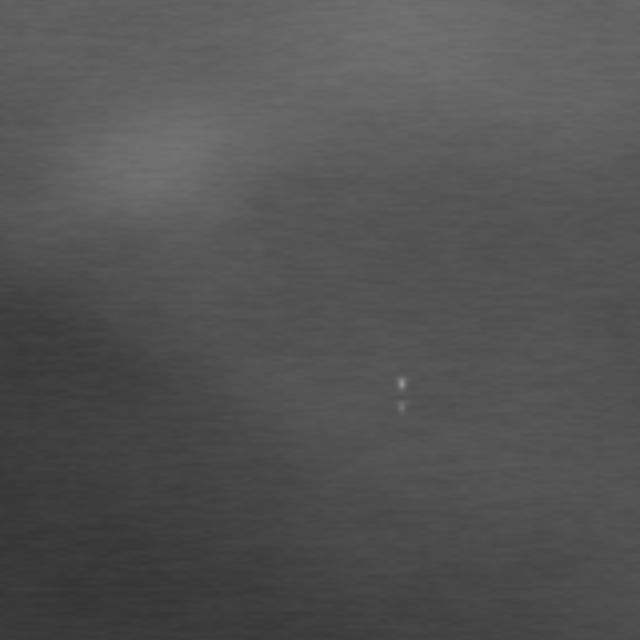
Write a Shadertoy shader that draws this texture.

```glsl
// Dim grey overcast sky with soft cloud banks, fine horizontal grain and two faint glints.
#define SHADOW_GREY 0.228
#define MIDDLE_GREY 0.325
#define CLOUD_WARP 0.09
#define CLOUD_CONTRAST 0.045
#define GRAIN_CONTRAST 0.030
#define STREAK_CONTRAST 0.014
#define GRAIN_SCALE vec2(62.0, 190.0)
#define STREAK_SCALE vec2(14.0, 150.0)
#define GLINT_POS vec2(0.628, 0.400)
#define GLINT_GAP 0.037

float hash(vec2 p) {
    vec3 q = fract(vec3(p.xyx) * 0.1031);
    q += dot(q, q.yzx + 33.33);
    return fract((q.x + q.y) * q.z);
}

float valueNoise(vec2 p) {
    vec2 cell = floor(p), f = fract(p);
    f = f * f * (3.0 - 2.0 * f);
    float low = mix(hash(cell), hash(cell + vec2(1, 0)), f.x);
    float high = mix(hash(cell + vec2(0, 1)), hash(cell + vec2(1, 1)), f.x);
    return mix(low, high, f.y);
}

// Layered noise centred on zero
float fbm(vec2 p) {
    float sum = 0.0, weight = 0.5;
    for (int i = 0; i < 4; i++) {
        sum += weight * (valueNoise(p) - 0.5);
        p = mat2(1.6, 1.2, -1.2, 1.6) * p + 17.3;
        weight *= 0.5;
    }
    return sum;
}

// Soft elliptical patch, turned by a slope
float patchGlow(vec2 p, vec2 centre, vec2 radius, float slope) {
    vec2 d = p - centre;
    d.y -= slope * d.x;
    d /= radius;
    return exp(-dot(d, d));
}

// Broad light and shade of the cloud cover
float cloudTone(vec2 uv) {
    vec2 p = uv + CLOUD_WARP * vec2(fbm(uv * 4.0 + 3.1), fbm(uv * 4.0 + 41.7));
    float slant = p.y - 0.6 + 0.63 * p.x;
    float tone = mix(SHADOW_GREY, MIDDLE_GREY, smoothstep(-0.42, 0.23, slant));
    tone += 0.045 * smoothstep(0.62, 1.0, p.y);
    tone += 0.065 * patchGlow(p, vec2(0.63, 0.95), vec2(0.22, 0.14), 0.15);
    tone += 0.095 * patchGlow(p, vec2(0.25, 0.74), vec2(0.19, 0.10), 0.18);
    tone += 0.035 * patchGlow(p, vec2(0.88, 0.84), vec2(0.20, 0.13), 0.0);
    tone += 0.020 * patchGlow(p, vec2(0.50, 0.36), vec2(0.22, 0.08), -0.7);
    tone -= 0.025 * patchGlow(p, vec2(0.08, 0.47), vec2(0.26, 0.09), -0.5);
    tone -= 0.015 * patchGlow(p, vec2(0.72, 0.60), vec2(0.20, 0.14), -0.3);
    return tone + CLOUD_CONTRAST * fbm(uv * vec2(4.5, 6.0) + 8.4);
}

// Short grains and longer scan-like streaks
float grain(vec2 uv) {
    float fine = valueNoise(uv * GRAIN_SCALE) - 0.5;
    float coarse = valueNoise(uv * GRAIN_SCALE * 0.53 + 71.0) - 0.5;
    float streak = valueNoise(uv * STREAK_SCALE + 29.0) - 0.5;
    return GRAIN_CONTRAST * (0.6 * fine + 0.4 * coarse) + STREAK_CONTRAST * streak;
}

// Two small blurred glints, one above the other
float glints(vec2 uv) {
    float light = 0.0;
    for (int i = 0; i < 2; i++) {
        float k = float(i);
        vec2 centre = GLINT_POS - vec2(0.0, GLINT_GAP * k);
        light += mix(0.24, 0.12, k) * patchGlow(uv, centre, vec2(0.006, 0.008), 0.0);
        light += 0.04 * patchGlow(uv, centre + vec2(0.0, 0.008), vec2(0.014, 0.004), 0.0);
    }
    return light;
}

void mainImage(out vec4 fragColor, in vec2 fragCoord) {
    vec2 uv = fragCoord / iResolution.xy;
    float grey = cloudTone(uv) + grain(uv) + glints(uv);
    fragColor = vec4(vec3(clamp(grey, 0.0, 1.0)), 1.0);
}
```
